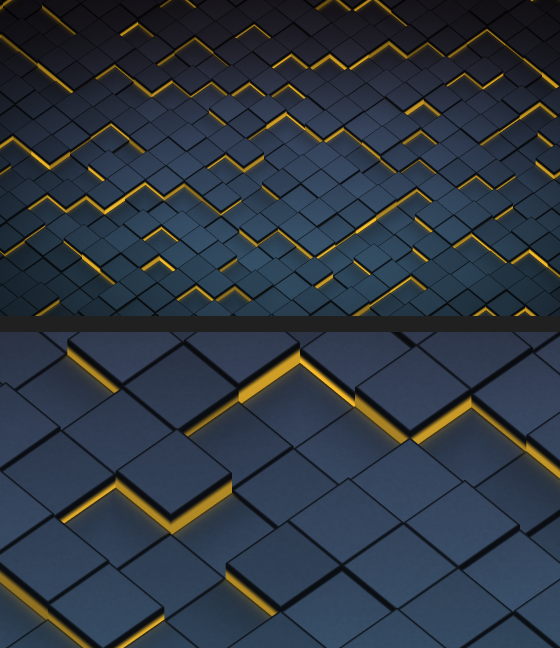
Top: the whole. Bottom: its middle third, enlarged.
Reproduce this background procedurally as a Shadertoy shader.

```glsl
const mat2 AXES = mat2(0.058, -0.0475, 0.0648, 0.0451);
const vec3 AMBER = vec3(0.90, 0.67, 0.11);

float hash(vec2 p) {
    vec3 q = fract(vec3(p.xyx) * vec3(0.1031, 0.1030, 0.0973));
    q += dot(q, q.yzx + 33.33);
    return fract((q.x + q.y) * q.z);
}

// Most blocks stand tall; loosely clustered ones are sunken
float blockHeight(vec2 cell) {
    float cluster = 0.6 * hash(cell + 40.0) + 0.4 * hash(floor(cell * 0.5) + 90.0);
    return 0.008 * hash(cell + 7.0) + 0.017 * step(0.38, cell.x > -900.0 ? cluster : 1.0);
}

// Cool light from below fading to dusky violet, with a vignette
vec3 surfaceTint(vec2 p, float aspect) {
    vec3 tint = mix(vec3(0.185, 0.285, 0.365), vec3(0.185, 0.235, 0.32), smoothstep(0.1, 0.6, p.y));
    tint = mix(tint, vec3(0.16, 0.145, 0.19), smoothstep(0.5, 1.0, p.y));
    vec2 fromCentre = (p - vec2(0.54 * aspect, 0.42)) / vec2(aspect, 1.0);
    return tint * (1.12 - 0.72 * smoothstep(0.15, 0.8, length(fromCentre)));
}

// Top face: seams, tone, and light spilling from taller blocks behind
vec3 topFace(vec2 q, vec2 cell, float h, vec3 tint) {
    vec2 f = q - cell;
    vec2 rise = vec2(blockHeight(cell - vec2(1, 0)), blockHeight(cell + vec2(0, 1))) - h;
    vec2 gap = vec2(f.x, 1.0 - f.y);
    vec2 shadow = smoothstep(0.0, 0.02, rise) * exp(-gap * 2.5);
    vec2 spill = smoothstep(0.007, 0.018, rise) * exp(-gap * 14.0);
    vec2 border = min(f, 1.0 - f);
    float seam = smoothstep(0.008, 0.035, min(border.x, border.y));
    float tone = 0.9 + 0.16 * hash(cell + 21.0) + 0.05 * (f.x - f.y);
    tone *= 0.98 + 0.04 * hash(floor(q * 24.0) + 300.0);
    tone *= 1.0 - 0.38 * max(shadow.x, shadow.y);
    return tint * tone * mix(0.3, 1.0, seam) + AMBER * 0.28 * max(spill.x, spill.y);
}

// Side wall: dark lip above a glowing strip
vec3 sideWall(vec2 cell, float depth, bool rightFace, vec3 tint) {
    float glow = smoothstep(0.004, 0.012, depth);
    glow *= mix(0.55, 1.0, hash(cell + (rightFace ? 60.0 : 130.0)));
    glow *= 0.6 + 1.8 * min(tint.b, 0.25);
    return tint * 0.18 + AMBER * glow;
}

// Walk the view ray down through the blocks
vec3 scene(vec2 p, float aspect) {
    mat2 toCell = inverse(AXES);
    vec2 rate = toCell * vec2(0.0, 1.0);
    float z = 0.028;
    vec2 q = toCell * (p - vec2(0.0, z));
    vec2 cell = floor(q);
    vec3 tint = surfaceTint(p, aspect);
    bool rightFace = false;
    for (int i = 0; i < 5; i++) {
        float h = blockHeight(cell);
        if (z < h) return sideWall(cell, h - z, rightFace, tint);
        vec2 toEdge = (cell + vec2(0, 1) - q) / rate;
        float drop = min(toEdge.x, toEdge.y);
        if (z - drop <= h) return topFace(q + rate * (z - h), cell, h, tint);
        q += rate * drop;
        z -= drop;
        rightFace = toEdge.x < toEdge.y;
        cell += rightFace ? vec2(-1, 0) : vec2(0, 1);
    }
    return tint * 0.2;
}

void mainImage(out vec4 fragColor, in vec2 fragCoord) {
    float aspect = iResolution.x / iResolution.y;
    vec3 color = vec3(0.0);
    // Average a 3 by 3 grid of samples for smooth edges
    for (int i = 0; i < 9; i++) {
        vec2 offset = (vec2(i % 3, i / 3) - 1.0) / 3.0;
        color += scene((fragCoord + offset) / iResolution.y, aspect);
    }
    fragColor = vec4(color / 9.0, 1.0);
}
```
